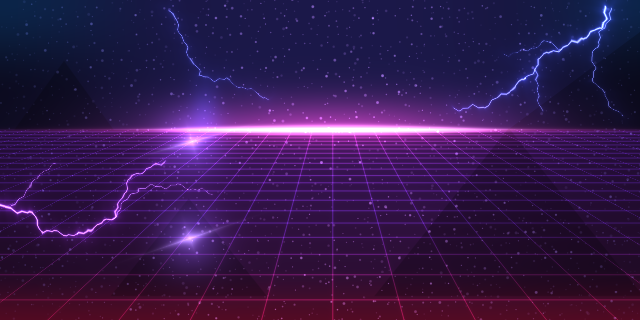
A Shadertoy shader for this background:

```glsl
// Neon perspective grid under a starry night sky, with a glowing horizon and lightning.

// Layout, in canvas heights (x runs 0..2, y runs 0..1)
const float HORIZON = 0.594;
const vec2 VANISH = vec2(1.04, 0.831);
const float COLUMN_STEP = 0.268;
const float ROW_STEP = 0.148;
const float ROW_SHIFT = 0.797;
const float LINE_WIDTH = 0.0006;
const float BOLT_WIDTH = 0.0032;
const float STAR_SHARE = 0.5;

// Palette
const vec3 SKY = vec3(0.105, 0.095, 0.285);
const vec3 SKY_EDGE = vec3(0.04, 0.04, 0.115);
const vec3 TEAL = vec3(0.0, 0.10, 0.16);
const vec3 FLOOR_FAR = vec3(0.20, 0.075, 0.31);
const vec3 FLOOR_NEAR = vec3(0.17, 0.055, 0.20);
const vec3 RED = vec3(0.35, 0.04, 0.13);
const vec3 PINK = vec3(0.90, 0.22, 0.64);
const vec3 VIOLET = vec3(0.36, 0.15, 0.80);
const vec3 ROSE = vec3(0.80, 0.10, 0.42);
const vec3 BLUE = vec3(0.25, 0.30, 1.0);
const vec3 PURPLE = vec3(0.60, 0.18, 0.95);
const vec3 LAVENDER = vec3(0.72, 0.50, 0.85);

float bell(float x) { return exp(-x * x); }
float plateau(float x) { return bell(x * x); }

vec3 hash3(vec2 c) {
    vec3 q = fract(c.xyx * vec3(0.1031, 0.1030, 0.0973));
    q += dot(q, q.yxz + 33.33);
    return fract((q.xxy + q.yzz) * q.zyx);
}

// Bends space so that straight segments turn jagged
vec2 zigzag(vec2 v) { return abs(fract(v) - 0.5) - 0.25; }
vec2 jagged(vec2 p) {
    return p + 0.026 * zigzag(p.yx * 13.0 + 0.3) + 0.012 * zigzag(p.yx * 31.0 + p * 7.0);
}

float segment(vec2 p, vec2 a, vec2 b) {
    vec2 d = b - a;
    return length(p - a - d * clamp(dot(p - a, d) / dot(d, d), 0.0, 1.0));
}

// Bolt through four points: white core and tinted halo, thinning to the end
vec3 bolt(vec2 p, vec4 ab, vec4 cd, float power, vec3 tint) {
    float dist = min(segment(p, ab.xy, ab.zw), min(segment(p, ab.zw, cd.xy), segment(p, cd.xy, cd.zw)));
    vec2 span = cd.zw - ab.xy;
    float along = clamp(dot(p - ab.xy, span) / dot(span, span), 0.0, 1.0);
    float w = BOLT_WIDTH * power * mix(1.0, 0.55, along);
    float halo = 0.5 * exp(-dist / (w * 2.2)) + 0.16 * exp(-dist / 0.028);
    return power * mix(1.0, 0.6, along) * (mix(tint, vec3(1.0), 0.6) * bell(dist / w) + tint * halo);
}

// Dark see-through pyramid
float pyramid(vec2 p, vec2 apex, float slope, float base) {
    float side = (apex.y - p.y) * slope - abs(p.x - apex.x);
    return smoothstep(-0.003, 0.003, side) * smoothstep(-0.003, 0.003, p.y - base);
}

vec3 stars(vec2 p, float px) {
    float light = 0.0;
    for (int i = 0; i < 3; i++) {
        float scale = 15.0 + 11.0 * float(i);
        vec2 q = p * scale + 17.3 * float(i);
        vec3 h = hash3(floor(q));
        float r = mix(0.0006, 0.0036, h.z * h.z * h.z);
        float dist = length(fract(q) - 0.15 - 0.7 * h.xy) / scale;
        float shown = step(STAR_SHARE, fract(h.z * 37.0 + h.x));
        light += shown * (0.15 + 0.5 * h.y * h.y) * (1.0 - smoothstep(r - px * 0.5, r + px, dist));
    }
    float middle = bell((p.x - VANISH.x) / 0.75);
    return light * mix(vec3(0.30, 0.36, 0.65), LAVENDER, middle) * (0.5 + 0.5 * middle);
}

// Tilted streak with a round haze
vec3 flare(vec2 d, float tilt) {
    vec2 dir = vec2(cos(tilt), sin(tilt));
    vec2 q = abs(vec2(dot(d, dir), dot(d, vec2(-dir.y, dir.x))));
    float streak = exp(-q.x / 0.055 - q.y / (0.004 + 0.014 * exp(-q.x / 0.04)));
    return streak * vec3(0.75, 0.65, 0.95) + exp(-dot(d, d) / 0.010) * vec3(0.20, 0.14, 0.38);
}

vec3 gridFloor(vec2 p, float px) {
    float depth = VANISH.y - p.y, near = 1.0 - p.y / HORIZON;
    float center = bell((p.x - VANISH.x) / 0.65);
    vec3 col = mix(FLOOR_FAR, FLOOR_NEAR, smoothstep(0.0, 0.85, near));
    col *= mix(0.6, 1.0, min(center + 0.3 * near, 1.0));
    col = mix(RED, col, 0.1 + 0.9 * smoothstep(-0.03, 0.17, p.y));
    // Distances to the closest column and row
    vec2 cell = vec2(COLUMN_STEP, ROW_STEP * depth) * depth;
    vec2 id = vec2((p.x - VANISH.x) / cell.x, 1.0 / (depth * ROW_STEP) - ROW_SHIFT);
    vec2 dist = abs(fract(id + 0.5) - 0.5) * cell;
    vec2 lines = 1.0 - smoothstep(vec2(LINE_WIDTH - px * 0.5), vec2(LINE_WIDTH + px), dist);
    lines += 0.12 * exp(-dist / 0.005);
    vec3 tint = mix(VIOLET, ROSE, smoothstep(0.45, 0.95, near));
    tint = mix(tint, PINK, exp(-near * 6.0) * center);
    return col + tint * (lines.x + lines.y) * mix(0.30, 0.46, center);
}

vec3 lightning(vec2 p) {
    vec2 q = jagged(p);
    vec3 sum = bolt(q, vec4(0.53, 0.97, 0.625, 0.76), vec4(0.71, 0.75, 0.84, 0.69), 0.5, BLUE);
    sum += bolt(q, vec4(1.896, 0.98, 1.88, 0.91), vec4(1.69, 0.82, 1.646, 0.753), 1.0, BLUE);
    sum += bolt(q, vec4(1.646, 0.753, 1.56, 0.7), vec4(1.52, 0.667, 1.42, 0.66), 0.75, BLUE);
    sum += bolt(q, vec4(1.75, 0.85, 1.7, 0.87), vec4(1.64, 0.84, 1.58, 0.83), 0.4, BLUE);
    sum += bolt(q, vec4(1.667, 0.79, 1.685, 0.75), vec4(1.675, 0.71, 1.7, 0.65), 0.5, BLUE);
    sum += bolt(q, vec4(1.914, 0.98, 1.854, 0.83), vec4(1.854, 0.75, 1.94, 0.635), 0.55, BLUE);
    sum += bolt(q, vec4(0.0, 0.357, 0.1, 0.33), vec4(0.135, 0.28, 0.247, 0.263), 1.0, PURPLE);
    sum += bolt(q, vec4(0.247, 0.263, 0.35, 0.32), vec4(0.417, 0.453, 0.52, 0.5), 0.8, PURPLE);
    sum += bolt(q, vec4(0.04, 0.357, 0.117, 0.44), vec4(0.13, 0.465, 0.17, 0.484), 0.5, PURPLE);
    return sum + bolt(q, vec4(0.35, 0.32, 0.43, 0.414), vec4(0.56, 0.42, 0.66, 0.396), 0.5, PURPLE);
}

void mainImage(out vec4 fragColor, in vec2 fragCoord) {
    vec2 p = fragCoord / iResolution.y;
    float px = 1.0 / iResolution.y, dx = p.x - VANISH.x, dy = p.y - HORIZON;
    vec3 sky = mix(SKY_EDGE, SKY, plateau(dx / 0.78));
    sky += TEAL * smoothstep(0.70, 1.0, p.y) * smoothstep(0.45, 1.05, abs(dx));
    vec3 col = mix(gridFloor(p, px), sky, smoothstep(-px, px, dy));
    float shade = pyramid(p, vec2(0.2, 0.81), 0.72, HORIZON) + pyramid(p, vec2(2.0, 0.9), 1.35, HORIZON);
    shade += pyramid(p, vec2(0.59, 0.38), 0.8, 0.075) + pyramid(p, vec2(1.59, 0.6), 0.8, 0.075);
    col *= 1.0 - 0.22 * shade;
    // Horizon glow
    float spread = bell(dx / 0.52);
    float rise = dy > 0.0 ? 0.45 * bell(dy / 0.10) + 0.3 * exp(-dy / 0.04) : 0.6 * exp(dy / 0.03);
    col += PINK * spread * rise;
    col += PINK * 0.4 * exp(-abs(dy) / 0.005) * plateau(dx / 0.9);
    col += vec3(1.0, 0.82, 0.92) * bell(dy / (0.002 + 0.011 * spread)) * plateau(dx / 0.48);
    // Stars, flares and lightning
    col += stars(p, px) + lightning(p);
    col += flare(p - vec2(0.6, 0.557), 0.28) + flare(p - vec2(0.594, 0.255), 0.33);
    col += 0.2 * BLUE * bell((p.x - 0.64) / 0.045) * bell((p.y - 0.65) / 0.09);
    fragColor = vec4(clamp(col, 0.0, 1.0), 1.0);
}
```
